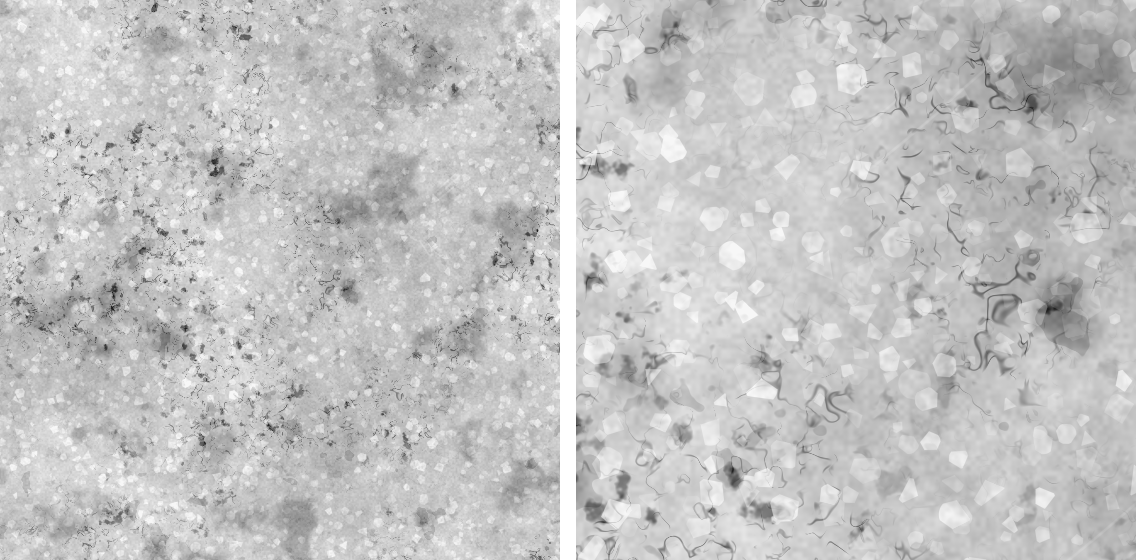
Left: the whole. Right: its middle third, enlarged.
This texture is drawn by a Shadertoy shader. Its source:

```glsl
const float BASE_GREY = 0.778;
const float TAU = 6.28319;

float hash(vec2 p) {
    vec3 q = fract(p.xyx * 0.1031);
    q += dot(q, q.yzx + 33.33);
    return fract((q.x + q.y) * q.z);
}

vec2 hash2(vec2 p) {
    return vec2(hash(p), hash(p + 71.7));
}

float noise(vec2 p) {
    vec2 cell = floor(p), f = fract(p);
    f = f * f * (3.0 - 2.0 * f);
    float low = mix(hash(cell), hash(cell + vec2(1, 0)), f.x);
    float high = mix(hash(cell + vec2(0, 1)), hash(cell + vec2(1, 1)), f.x);
    return mix(low, high, f.y);
}

float fbm(vec2 p, int octaves) {
    float sum = 0.0, total = 0.0, amp = 0.5;
    for (int i = 0; i < octaves; i++) {
        sum += amp * noise(p);
        total += amp;
        amp *= 0.55;
        p = mat2(1.6, 1.2, -1.2, 1.6) * p + 17.3;
    }
    return sum / total;
}

// Signed distance to an irregular convex stone with clipped tips
float stoneDistance(vec2 p, float radius, vec2 id) {
    float sides = 3.0 + floor(hash(id + 5.1) * 3.5);
    float spin = TAU * hash(id + 9.4);
    float d = length(p) - radius;
    for (float i = 0.0; i < sides; i++) {
        float angle = spin + TAU * (i + 0.5 * hash(id + i * 3.7)) / sides;
        float reach = radius * cos(0.5 * TAU / sides) * mix(0.85, 1.2, hash(id + i * 8.3));
        d = max(d, dot(p, vec2(cos(angle), sin(angle))) - reach);
    }
    return d;
}

// Brightness of pale stones scattered on a jittered grid
float stones(vec2 uv, float cells, float density, float pixel) {
    vec2 p = uv * cells, home = floor(p);
    float light = 0.0;
    for (int y = -1; y <= 1; y++)
    for (int x = -1; x <= 1; x++) {
        vec2 id = home + vec2(x, y);
        if (hash(id + 2.9) > density) continue;
        float radius = mix(0.22, 0.43, hash(id + 13.6));
        float d = stoneDistance(p - id - hash2(id), radius, id) / cells;
        float cover = 1.0 - smoothstep(-0.7 * pixel, 0.7 * pixel, d);
        light = max(light, cover * mix(0.035, 0.145, hash(id + 23.8)));
    }
    return light;
}

// Thin broken lines along the middle level of a warped noise
float veins(vec2 uv, float scale, float width) {
    vec2 warp = vec2(noise(uv * scale * 2.0), noise(uv * scale * 2.0 + 40.0));
    float level = fbm(uv * scale + warp * 0.7, 3);
    float line = 1.0 - smoothstep(0.0, width, abs(level - 0.5));
    return line * smoothstep(0.42, 0.68, noise(uv * scale * 1.7 + 8.0));
}

// Bundles of faint, nearly parallel scratches
float scratches(vec2 uv, float pixel) {
    float sum = 0.0;
    for (float i = 0.0; i < 72.0; i++) {
        vec2 bundle = vec2(floor(i / 6.0), 3.0), id = vec2(i, 51.0);
        vec2 p = uv - hash2(bundle) - 0.07 * (hash2(id) - 0.5);
        float tilt = hash(bundle + 6.0) < 0.75 ? 0.65 : -0.95;
        float angle = tilt + 0.5 * (hash(bundle + 4.0) - 0.5) + 0.12 * (hash(id + 7.0) - 0.5);
        vec2 along = vec2(cos(angle), sin(angle));
        float t = dot(p, along), span = mix(0.015, 0.055, hash(id + 2.0));
        float across = abs(dot(p, vec2(-along.y, along.x)) + 1.5 * t * t * (hash(id) - 0.5));
        float line = 1.0 - smoothstep(0.0003, 0.0006 + pixel, across);
        sum += line * (1.0 - smoothstep(0.3 * span, span, abs(t))) * (hash(id + 9.0) - 0.25);
    }
    return sum;
}

void mainImage(out vec4 fragColor, in vec2 fragCoord) {
    vec2 uv = fragCoord / iResolution.y;
    float pixel = 1.0 / iResolution.y;

    // Cloudy cement with fine grain
    float grey = BASE_GREY;
    grey += 0.30 * (fbm(uv * 5.0 + 3.0, 5) - 0.5);
    grey += 0.09 * (fbm(uv * vec2(9.0, 2.5) + 60.0, 3) - 0.5);
    grey += 0.14 * (fbm(uv * 48.0, 4) - 0.5);
    grey += 0.07 * (noise(uv * 330.0) - 0.5);

    // Soft smudges and crisp flat stains
    grey -= 0.16 * smoothstep(0.58, 0.78, fbm(uv * 13.0 + 31.0, 4));
    float stain = fbm(uv * 21.0 + 90.0, 4);
    grey -= 0.10 * smoothstep(0.735, 0.75, stain);

    // Pale stones, partly worn away
    float worn = mix(0.6, 1.0, smoothstep(0.3, 0.5, fbm(uv * 130.0 + 12.0, 2)));
    float light = stones(uv, 41.0, 0.62, pixel);
    light = max(light, 0.8 * stones(uv + 7.0, 68.0, 0.32, pixel));
    grey += light * worn;

    // Cracks and dark pits gathered in dirty areas
    float dirt = smoothstep(0.44, 0.66, fbm(uv * 7.0 + 20.0, 4));
    float exposed = 1.0 - 4.5 * light;
    float cracks = veins(uv, 42.0, 0.035) + 0.6 * veins(uv + 5.0, 75.0, 0.045);
    grey -= 0.30 * cracks * mix(0.12, 1.0, dirt) * exposed;
    float pits = smoothstep(0.64, 0.78, fbm(uv * 58.0 + 44.0, 4));
    grey -= 0.38 * pits * mix(0.2, 1.0, dirt) * exposed;

    grey += 0.06 * scratches(uv, pixel);
    fragColor = vec4(vec3(clamp(grey, 0.12, 0.97)), 1.0);
}
```
